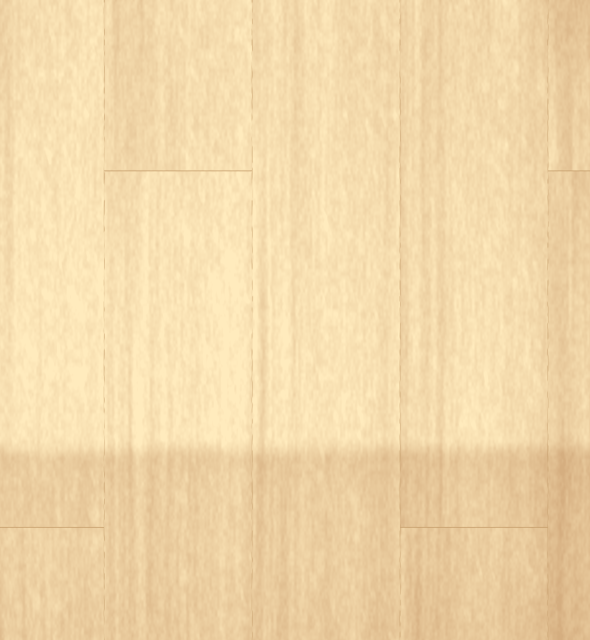
A Shadertoy shader for this texture:

```glsl
// Pale wooden floor: four board widths across, end joints staggered every three columns.
// Stretched value noise gives streaks, pores and flecks; a soft shadow band lies
// along the bottom, with thin seams drawn over the boards.

const float BOARD_WIDTH = 0.2507;
const float BOARD_LENGTH = 1.671;
const float FIRST_SEAM = 0.1766;
const float FIRST_JOINT = 0.176;
const float SHADOW_EDGE = 0.298;

const vec3 LIGHT_WOOD = vec3(0.98, 0.89, 0.71);
const vec3 DARK_WOOD = vec3(0.89, 0.76, 0.58);
const vec3 SEAM_COLOUR = vec3(0.76, 0.60, 0.40);

float hash(vec2 p) {
    return fract(sin(dot(p, vec2(127.1, 311.7))) * 43758.5453);
}

// Smooth value noise in 0..1
float noise(vec2 p) {
    vec2 cell = floor(p);
    vec2 f = fract(p);
    f = f * f * (3.0 - 2.0 * f);
    float low = mix(hash(cell), hash(cell + vec2(1.0, 0.0)), f.x);
    float high = mix(hash(cell + vec2(0.0, 1.0)), hash(cell + vec2(1.0, 1.0)), f.x);
    return mix(low, high, f.y);
}

// Noise centred on zero, with its own frequency per axis
float grain(vec2 p, vec2 frequency, float seed) {
    return noise(p * frequency + seed * vec2(37.0, 91.0)) - 0.5;
}

float line(float dist, float halfWidth, float blur) {
    return 1.0 - smoothstep(halfWidth - blur, halfWidth + blur, abs(dist));
}

// Darkness of the wood; across runs 0..1 over one board
float woodTone(vec2 uv, float across, float seed) {
    vec2 p = uv + vec2(0.006 * grain(uv, vec2(5.0, 4.0), seed), 0.0);
    float striped = 1.0 - smoothstep(0.15, 0.55, across);
    float tone = 0.32 * grain(p, vec2(22.0, 0.8), seed);
    tone += (0.18 + 0.46 * striped) * grain(p, vec2(75.0, 1.5), seed + 1.0);
    tone += (0.22 + 0.22 * striped) * grain(p, vec2(170.0, 4.0), seed + 2.0);

    // Short pores, fine speckle and slanted pale flecks
    tone += 0.38 * grain(p, vec2(230.0, 80.0), seed + 3.0);
    tone += 0.22 * grain(p, vec2(300.0, 190.0), seed + 4.0);
    vec2 slanted = vec2(p.x + 0.3 * p.y, p.y);
    float fleck = noise(slanted * vec2(95.0, 32.0) + seed * 17.0);
    tone -= 0.22 * (1.0 - striped) * smoothstep(0.6, 0.95, fleck);
    return tone + 0.14 * striped;
}

// Large soft changes of light over the floor
float lightingTone(vec2 uv) {
    float waver = 0.008 * grain(uv, vec2(9.0, 1.0), 5.0);
    float shadow = 1.0 - smoothstep(-0.016, 0.018, uv.y - SHADOW_EDGE + waver);
    float edgeDepth = exp(-abs(uv.y - SHADOW_EDGE + 0.02) * 28.0);
    float tone = 0.01 + shadow * (0.66 + 0.12 * edgeDepth);
    tone += 0.24 * smoothstep(0.4, 1.0, uv.y);
    tone += 0.14 * (1.0 - smoothstep(0.0, 0.14, uv.y));
    tone += 0.36 * smoothstep(0.87, 0.95, uv.x);
    tone += 0.32 * smoothstep(0.85, 1.0, uv.x) * smoothstep(0.85, 1.0, uv.y);
    return tone;
}

void mainImage(out vec4 fragColor, in vec2 fragCoord) {
    vec2 uv = fragCoord / iResolution.xy;
    vec2 blur = 0.6 / iResolution.xy;

    // Board layout
    float boardX = (uv.x - FIRST_SEAM) / BOARD_WIDTH + 1.0;
    float column = floor(boardX);
    float across = fract(boardX);
    float joint = FIRST_JOINT + mod(column, 3.0) * BOARD_LENGTH / 3.0;
    float boardY = (uv.y - joint) / BOARD_LENGTH;
    float row = floor(boardY);
    float seed = 1.0 + 9.0 * hash(vec2(column, row) + 3.0);

    // Wood and light
    float tone = lightingTone(uv) + woodTone(uv, across, seed);
    tone += 0.12 * (hash(vec2(row, column) + 8.0) - 0.5);
    vec3 colour = mix(LIGHT_WOOD, DARK_WOOD, clamp(tone, -0.25, 1.6));

    // Broken long seams and crisp end joints
    float seamDist = (across - floor(across + 0.5)) * BOARD_WIDTH;
    float jointDist = (boardY - floor(boardY + 0.5)) * BOARD_LENGTH;
    float wear = 0.5 * smoothstep(0.25, 0.8, noise(vec2(column * 7.0, uv.y * 120.0)));
    float seam = line(seamDist, 0.0009, blur.x) * (0.08 + wear);
    float endJoint = 0.7 * line(jointDist, 0.0008, blur.y);
    colour = mix(colour, SEAM_COLOUR, max(seam, endJoint));

    fragColor = vec4(colour, 1.0);
}
```
